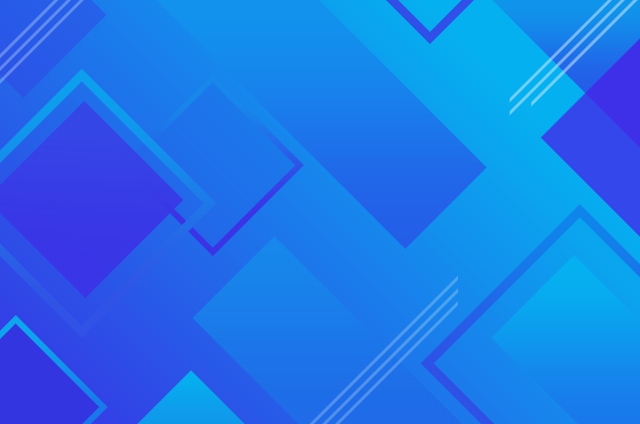
A Shadertoy shader for this background:

```glsl
// Coverage of a box given by two corners in diagonal space
float box(vec2 d, vec2 lo, vec2 hi) {
    vec2 q = abs(d - 0.5 * (lo + hi)) - 0.5 * (hi - lo);
    return clamp(0.5 - max(q.x, q.y) * iResolution.y / 1.414, 0.0, 1.0);
}

// Coverage of a hollow box with its border inside the corners
float frame(vec2 d, vec2 lo, vec2 hi, float border) {
    return box(d, lo, hi) * (1.0 - box(d, lo + border, hi - border));
}

// Three parallel rising strokes with upright ends
float stripes(vec2 p, float first, vec3 startX, float endX) {
    float cover = 0.0;
    for (int i = 0; i < 3; i++) {
        float across = abs(p.x + p.y - first - 0.03 * float(i)) - 0.005;
        float line = clamp(0.5 - across * iResolution.y / 1.414, 0.0, 1.0);
        float ends = max(startX[i] - p.x, p.x - endX);
        cover = max(cover, line * clamp(0.5 - ends * iResolution.y, 0.0, 1.0));
    }
    return cover;
}

void mainImage(out vec4 fragColor, in vec2 fragCoord) {
    // Height units with y measured down from the top edge
    vec2 p = vec2(fragCoord.x, iResolution.y - fragCoord.y) / iResolution.y;
    // Diagonal axes: x runs down-right, y runs up-right
    vec2 d = vec2(p.x + p.y, p.x - p.y);

    vec3 indigo = vec3(0.20, 0.25, 0.90);
    vec3 violet = vec3(0.23, 0.20, 0.90);
    vec3 royal = vec3(0.14, 0.37, 0.91);
    vec3 azure = vec3(0.09, 0.53, 0.92);
    vec3 cyan = vec3(0.02, 0.69, 0.94);

    // Diagonal backdrop
    vec3 color = mix(indigo, cyan, clamp((d.y + 0.75) / 1.75, 0.0, 1.0));

    // Wide panels behind everything
    color = mix(color, indigo, 0.45 * box(d, vec2(-0.3, -0.176), vec2(0.286, 0.216)));
    vec3 panel = mix(vec3(0.07, 0.57, 0.93), royal, smoothstep(0.0, 0.58, p.y));
    color = mix(color, panel, box(d, vec2(-1.0, 0.369), vec2(1.543, 0.753)));
    panel = mix(vec3(0.06, 0.58, 0.92), royal, smoothstep(0.0, 0.21, p.y));
    color = mix(color, panel, box(d, vec2(0.5, 1.161), vec2(3.0, 2.0)));

    // Lower diamonds
    panel = mix(azure, vec3(0.12, 0.42, 0.91), smoothstep(0.56, 1.0, p.y));
    color = mix(color, panel, box(d, vec2(1.204, -0.296), vec2(2.4, 0.09)));
    panel = mix(cyan, vec3(0.06, 0.60, 0.92), smoothstep(0.87, 1.0, p.y));
    color = mix(color, panel, box(d, vec2(1.324, -0.83), vec2(1.8, -0.423)));
    panel = mix(cyan, vec3(0.10, 0.47, 0.92), smoothstep(0.62, 1.02, p.y));
    color = mix(color, panel, box(d, vec2(1.955, 0.363), vec2(2.8, 0.753)));

    // Thin frame, fading from light at its top to indigo at its foot
    vec2 lo = vec2(0.676, -0.102), hi = vec2(1.106, 0.327);
    color = mix(color, royal, 0.3 * box(d, lo, hi));
    vec3 edge = mix(azure, violet, smoothstep(0.22, 0.52, p.y));
    color = mix(color, edge, frame(d, lo, hi, 0.02) * smoothstep(0.29, 0.42, p.x));

    // Large left diamond and its frame
    panel = mix(vec3(0.21, 0.27, 0.90), violet, smoothstep(0.24, 0.6, p.y));
    color = mix(color, panel, 0.93 * box(d, vec2(0.437, -0.502), vec2(0.904, -0.039)));
    edge = mix(vec3(0.05, 0.62, 0.93), vec3(0.19, 0.32, 0.90), smoothstep(0.2, 0.76, p.y));
    color = mix(color, edge, frame(d, vec2(0.355, -0.604), vec2(0.99, 0.031), 0.03));

    // Lower left framed diamond
    lo = vec2(0.78, -1.137);
    hi = vec2(1.214, -0.706);
    color = mix(color, vec3(0.20, 0.21, 0.88), box(d, lo, hi));
    edge = mix(vec3(0.05, 0.65, 0.93), vec3(0.10, 0.46, 0.92), smoothstep(0.76, 1.0, p.y));
    color = mix(color, edge, frame(d, lo, hi, 0.02));

    // Lower right frame
    edge = mix(vec3(0.06, 0.52, 0.92), vec3(0.18, 0.32, 0.90), smoothstep(0.5, 0.88, p.y));
    color = mix(color, edge, frame(d, vec2(1.849, 0.135), vec2(2.6, 0.886), 0.031));

    // Right diamond, deeper where the corner panel crosses it
    float deep = box(d, vec2(0.5, 1.161), vec2(3.0, 2.0));
    panel = mix(vec3(0.20, 0.28, 0.92), vec3(0.24, 0.19, 0.91), deep);
    color = mix(color, panel, box(d, vec2(1.6, 0.951), vec2(2.6, 1.7)));

    // Top chevron
    edge = vec3(0.19, 0.31, 0.91);
    color = mix(color, edge, frame(d, vec2(0.765, 0.91), vec2(1.118, 1.25), 0.029));

    // Pale strokes
    float pale = 0.32 * stripes(p, 0.133, vec3(-1.0), 0.5);
    pale += 0.5 * stripes(p, 1.439, vec3(1.202, 1.202, 1.253), 2.0);
    pale += 0.27 * stripes(p, 1.735, vec3(0.5), 1.08);
    color = mix(color, vec3(0.85, 0.94, 1.0), pale);

    fragColor = vec4(color, 1.0);
}
```
